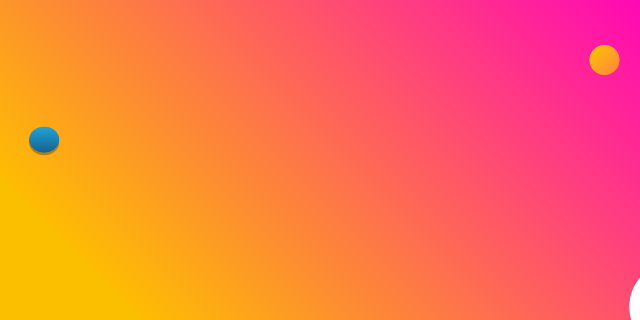
Write a Shadertoy shader that draws this background.

```glsl
// Lengths are in canvas heights
const vec3 YELLOW = vec3(0.99, 0.75, 0.0);
const vec3 MAGENTA = vec3(1.0, 0.03, 0.71);
const float RAMP_START = 0.42;
const float RAMP_END = 3.0;

const vec2 SUN_CENTER = vec2(1.889, 0.8125);
const float SUN_RADIUS = 0.047;
const vec3 SUN_LIGHT = vec3(0.99, 0.78, 0.0);
const vec3 SUN_DARK = vec3(1.0, 0.51, 0.25);

const vec2 BUTTON_CENTER = vec2(0.138, 0.5638);
const vec2 BUTTON_RADII = vec2(0.047, 0.0405);
const vec3 BUTTON_TOP = vec3(0.13, 0.64, 0.85);
const vec3 BUTTON_BOTTOM = vec3(0.08, 0.39, 0.56);
const vec2 SHADOW_OFFSET = vec2(0.0, -0.0085);
const vec3 SHADOW_COLOR = vec3(0.70, 0.49, 0.09);

const vec2 DISC_CENTER = vec2(2.106, 0.0417);
const float DISC_RADIUS = 0.1395;
const vec3 DISC_COLOR = vec3(1.0);

// Antialiased coverage of an axis-aligned ellipse
float ellipseMask(vec2 p, vec2 radii, float pixel) {
    float dist = (length(p / radii) - 1.0) * min(radii.x, radii.y);
    return 1.0 - smoothstep(-0.5 * pixel, 0.5 * pixel, dist);
}

void mainImage(out vec4 fragColor, in vec2 fragCoord) {
    float pixel = 1.0 / iResolution.y;
    vec2 p = fragCoord * pixel;
    // Keep placements tied to the 2:1 canvas
    p.x *= 2.0 * iResolution.y / iResolution.x;

    // Diagonal background ramp
    float ramp = clamp((p.x + p.y - RAMP_START) / (RAMP_END - RAMP_START), 0.0, 1.0);
    vec3 color = mix(YELLOW, MAGENTA, ramp);

    // White disc cut by the right edge
    color = mix(color, DISC_COLOR, ellipseMask(p - DISC_CENTER, vec2(DISC_RADIUS), pixel));

    // Small sun, shaded toward the lower right
    vec2 sunPos = p - SUN_CENTER;
    float sunShade = clamp(0.5 + 0.25 * (sunPos.x - sunPos.y) / SUN_RADIUS, 0.0, 1.0);
    vec3 sunColor = mix(SUN_LIGHT, SUN_DARK, sunShade);
    color = mix(color, sunColor, ellipseMask(sunPos, vec2(SUN_RADIUS), pixel));

    // Blue button over its shadow
    vec2 buttonPos = p - BUTTON_CENTER;
    color = mix(color, SHADOW_COLOR, ellipseMask(buttonPos - SHADOW_OFFSET, BUTTON_RADII, pixel));
    float buttonShade = clamp(0.5 + 0.5 * buttonPos.y / BUTTON_RADII.y, 0.0, 1.0);
    vec3 buttonColor = mix(BUTTON_BOTTOM, BUTTON_TOP, buttonShade);
    color = mix(color, buttonColor, ellipseMask(buttonPos, BUTTON_RADII, pixel));

    fragColor = vec4(color, 1.0);
}
```
